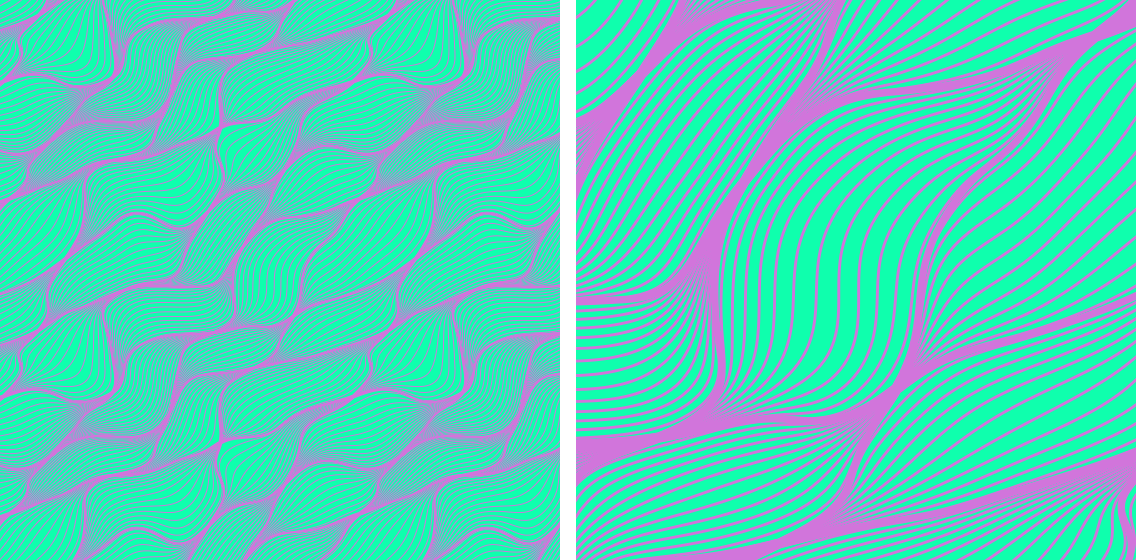
Left: the whole. Right: its middle third, enlarged.
A Shadertoy shader for this pattern:

```glsl
// Repeating tile of wavy leaf cells, each filled with fine veins running from tip to tip.

#define TILE vec2(0.625, 0.5625)       // size of one repeat, canvas heights
#define PHASE vec2(0.13, 0.51)         // lattice offset, cells
#define WARP 0.17                      // irregularity of the cells, tiles
#define WARP_FREQ 3.0                  // warp noise cells per tile
#define BEND 0.055                     // S-curve of the cell edges, cells
#define VEINS 12.0                     // fewest veins in a cell
#define VEIN_SPREAD 0.56               // lower values crowd veins at the edges
#define VEIN_HALF 0.00086              // half width of a vein
#define EDGE_HALF vec2(0.0022, 0.0038) // half width of an edge: middle, node
#define GROUND vec3(0.06, 1.0, 0.68)
#define INK vec3(0.82, 0.46, 0.86)

const float TAU = 6.2831853;

float hash(vec2 p) {
    return fract(sin(dot(p, vec2(127.1, 311.7))) * 43758.55);
}

// Gradient at a noise corner, wrapped so that the tile closes
vec2 cornerGradient(vec2 corner, float seed) {
    float angle = TAU * hash(mod(corner, WARP_FREQ) + seed);
    return vec2(cos(angle), sin(angle));
}

float gradientNoise(vec2 p, float seed) {
    vec2 i = floor(p), f = p - i;
    vec2 w = f * f * f * (f * (f * 6.0 - 15.0) + 10.0);
    vec2 e = vec2(1.0, 0.0);
    float low = mix(dot(cornerGradient(i, seed), f),
                    dot(cornerGradient(i + e, seed), f - e), w.x);
    float high = mix(dot(cornerGradient(i + e.yx, seed), f - e.yx),
                     dot(cornerGradient(i + 1.0, seed), f - 1.0), w.x);
    return mix(low, high, w.y);
}

// Skewed cell coordinates; integer values are the cell edges
vec2 leafLattice(vec2 uv) {
    vec2 t = uv / TILE;
    vec2 n = t * WARP_FREQ;
    t += WARP * vec2(gradientNoise(n, 3.7), gradientNoise(n, 17.3));
    vec2 c = vec2(4.0 * t.x - 2.0 * t.y, 5.0 * t.y - 2.0 * t.x) + PHASE;
    return c - BEND * sin(TAU * c.yx);
}

float coverage(float dist, float halfWidth, float pixel) {
    return clamp((halfWidth - dist) / pixel + 0.5, 0.0, 1.0);
}

void mainImage(out vec4 fragColor, in vec2 fragCoord) {
    float pixel = 1.0 / iResolution.y;
    vec2 uv = fragCoord * pixel;
    vec2 c = leafLattice(uv);
    vec2 cell = floor(c);
    vec2 f = clamp(c - cell, 0.0005, 0.9995);

    // Slopes of both cell coordinates across the canvas
    vec2 e = vec2(0.0005, 0.0);
    vec2 dx = (leafLattice(uv + e) - leafLattice(uv - e)) / (2.0 * e.x);
    vec2 dy = (leafLattice(uv + e.yx) - leafLattice(uv - e.yx)) / (2.0 * e.x);
    vec2 gradA = vec2(dx.x, dy.x), gradB = vec2(dx.y, dy.y);

    // Per-cell variation; the 16 cells of a tile have distinct ids
    float id = mod(5.0 * cell.x + 2.0 * cell.y, 16.0);
    float count = VEINS + floor(5.0 * hash(vec2(id, 2.0)));
    float bias = 1.2 * (hash(vec2(id, 9.0)) - 0.5);

    // Veins: level curves joining opposite corners of the cell
    vec2 room = f * (1.0 - f);
    vec2 logit = log(f / (1.0 - f));
    float across = 1.0 / (1.0 + exp(-VEIN_SPREAD * (logit.y - logit.x + bias)));
    vec2 slope = VEIN_SPREAD * across * (1.0 - across)
               * (gradB / room.y - gradA / room.x);
    float stripe = fract(across * count);
    float veinDist = min(stripe, 1.0 - stripe) / (count * length(slope) + 0.0001);
    float ink = coverage(veinDist, VEIN_HALF, pixel);

    // Edges, swelling toward the nodes
    vec2 border = min(f, 1.0 - f) / vec2(length(gradA), length(gradB));
    float node = 1.0 - smoothstep(0.0, 0.2, room.x + room.y);
    float edgeHalf = mix(EDGE_HALF.x, EDGE_HALF.y, node);
    ink = max(ink, coverage(min(border.x, border.y), edgeHalf, pixel));

    fragColor = vec4(mix(GROUND, INK, ink), 1.0);
}
```
